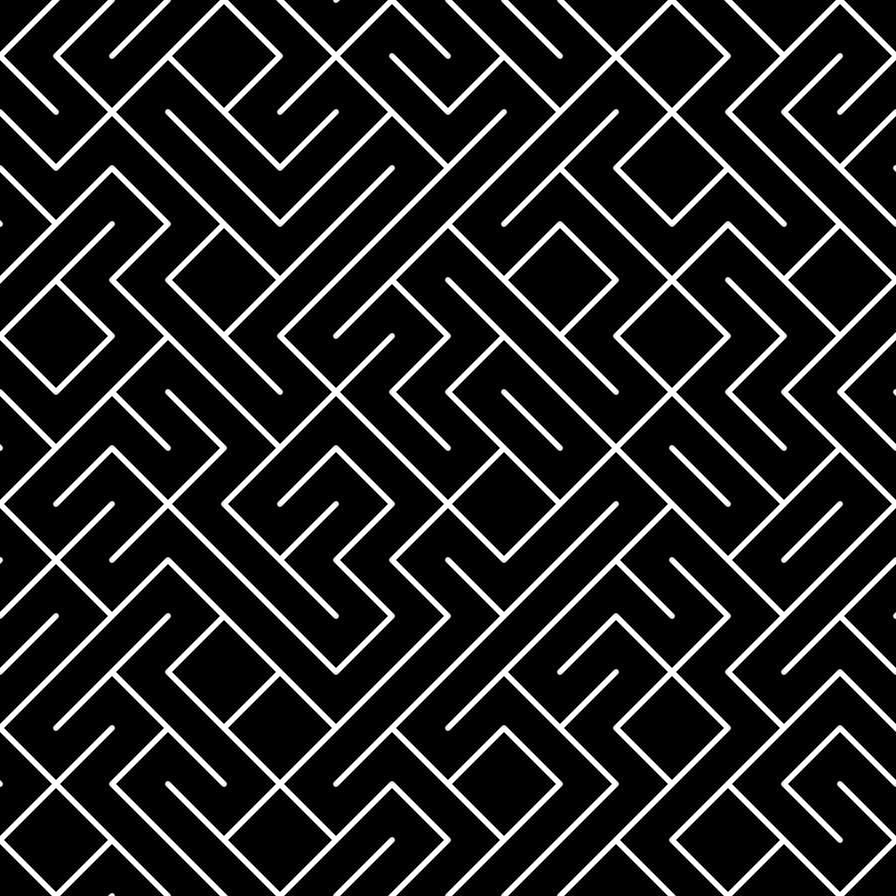
Write a WebGL 1 fragment shader that draws this pattern.

```glsl
precision highp float;
// Draws a seamless maze of white round-capped diagonals, one per grid cell, on black.

uniform vec2 u_resolution;

const float CELLS = 16.0;           // whole cells per canvas side, so the maze tiles
const float LINE_HALF_WIDTH = 0.05; // in cell units
const float RISING_SHARE = 0.5;     // share of cells whose diagonal rises to the right
const float SEED = 7.0;             // picks another maze
const vec3 BACKGROUND = vec3(0.0);
const vec3 LINE_COLOR = vec3(1.0);

float hash(vec2 p) {
  vec3 h = fract(vec3(p.xyx) * 0.1031);
  h += dot(h, h.yzx + 33.33);
  return fract((h.x + h.y) * h.z);
}

// Distance from p (relative to the cell centre) to that cell's diagonal
float diagonalDistance(vec2 p, vec2 cell) {
  vec2 wrapped = mod(cell, CELLS);
  if (hash(wrapped + SEED) >= RISING_SHARE) p.x = -p.x;
  float along = clamp(0.5 * (p.x + p.y), -0.5, 0.5);
  return length(p - vec2(along));
}

void main() {
  vec2 position = gl_FragCoord.xy / u_resolution * CELLS;
  vec2 cell = floor(position);
  vec2 local = position - cell - 0.5;

  // Nearest diagonal, with neighbours so that round caps cross cell borders
  float nearest = 1.0;
  for (int y = -1; y <= 1; y++) {
    for (int x = -1; x <= 1; x++) {
      vec2 offset = vec2(float(x), float(y));
      nearest = min(nearest, diagonalDistance(local - offset, cell + offset));
    }
  }

  // Edge smoothed over one pixel
  float pixel = CELLS / min(u_resolution.x, u_resolution.y);
  float coverage = clamp((LINE_HALF_WIDTH - nearest) / pixel + 0.5, 0.0, 1.0);
  gl_FragColor = vec4(mix(BACKGROUND, LINE_COLOR, coverage), 1.0);
}
```
